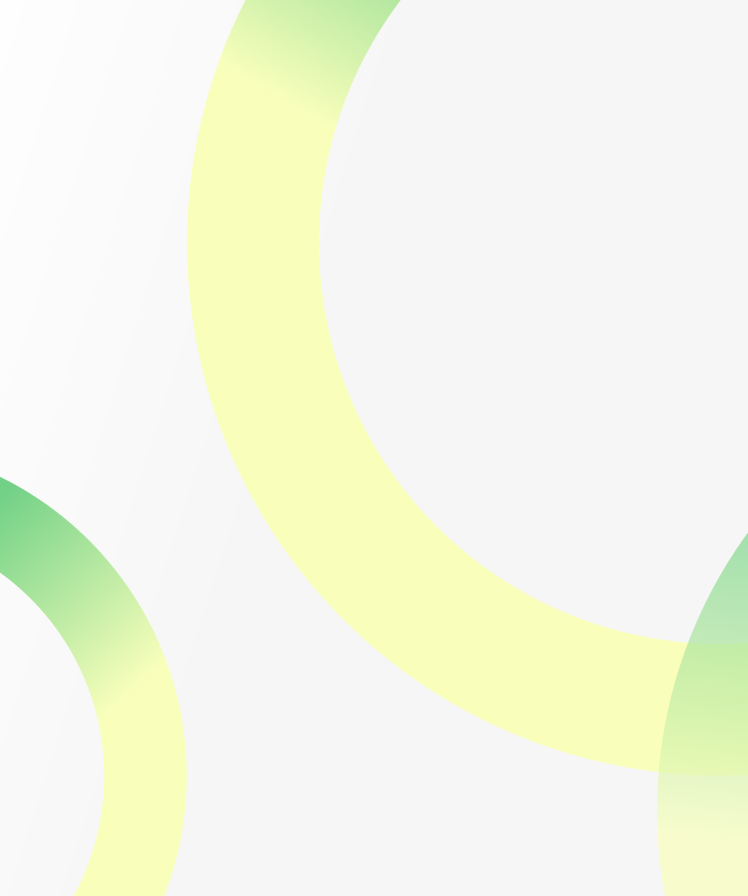
This background is drawn by a WebGL 1 fragment shader. Its source:

```glsl
precision highp float;
// Three large rings, cropped by the canvas, over a pale diagonal gradient.
// Each ring is a distance function filled with a linear yellow-to-green blend;
// the right-hand ring is translucent and overlaps the big one.

uniform vec2 u_resolution;

// Antialiased coverage of a ring between two radii
float ring(vec2 p, vec2 center, float inner, float outer) {
    float d = abs(length(p - center) - 0.5 * (inner + outer)) - 0.5 * (outer - inner);
    float pixel = 1.0 / u_resolution.y;
    return 1.0 - smoothstep(-0.75 * pixel, 0.75 * pixel, d);
}

// Yellow up to the start point, then green over the given span
vec3 limeGradient(vec2 p, vec2 start, vec2 direction, float span) {
    float t = clamp(dot(p - start, normalize(direction)) / span, 0.0, 1.0);
    return mix(vec3(0.975, 1.0, 0.735), vec3(0.45, 0.82, 0.53), t);
}

void main() {
    // Canvas units: height 1, width 5/6
    vec2 p = gl_FragCoord.xy / u_resolution * vec2(0.8333, 1.0);

    // Backdrop: white at the upper left, falling to light grey
    float shade = clamp(dot(p - vec2(0.0, 1.0), vec2(0.95, -0.3)) / 0.43, 0.0, 1.0);
    vec3 color = mix(vec3(0.996), vec3(0.966), shade);

    // Big ring, green towards the top
    vec3 bigFill = limeGradient(p, vec2(0.254, 0.922), vec2(0.507, 0.862), 0.316);
    color = mix(color, bigFill, ring(p, vec2(0.8034, 0.7292), 0.448, 0.595));

    // Lower left ring, green towards its upper left
    vec3 leftFill = limeGradient(p, vec2(0.124, 0.206), vec2(-0.67, 0.74), 0.26);
    color = mix(color, leftFill, ring(p, vec2(-0.164, 0.134), 0.280, 0.372));

    // Translucent right ring, green upwards
    vec3 rightFill = limeGradient(p, vec2(0.78, 0.0625), vec2(0.1, 0.995), 0.38);
    color = mix(color, rightFill, 0.7 * ring(p, vec2(1.259, 0.095), 0.38, 0.527));

    gl_FragColor = vec4(color, 1.0);
}
```
